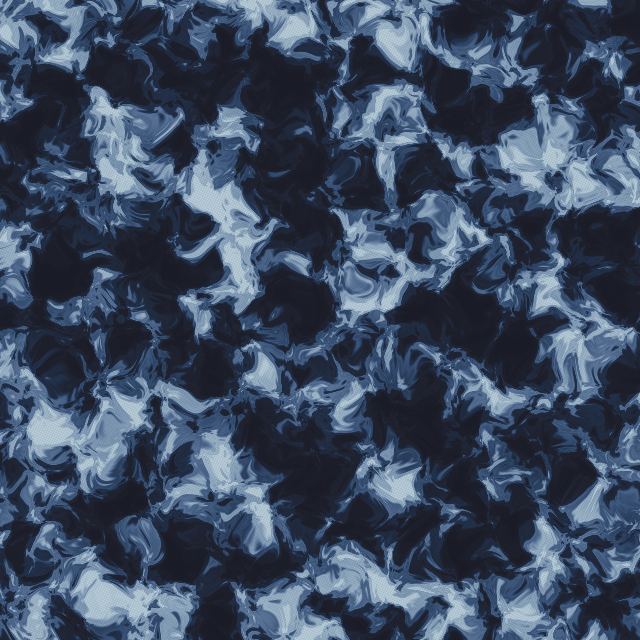
Write a WebGL 1 fragment shader that draws this texture.

```glsl
precision highp float;
// Indigo marbled cloth: torn pale clouds and thin filaments on near-black navy.
// Warped gradient noise and ridged noise are summed, folded into contour rims,
// turned into an area rank and coloured by a ramp; a faint weave lies on top.
uniform vec2 u_resolution;

const float TAU = 6.2831853;
const float NOISE_DEVIATION = 0.216;
const float GAIN = 0.63;

const vec3 INK = vec3(0.10, 0.105, 0.15);
const vec3 NIGHT = vec3(0.12, 0.13, 0.18);
const vec3 NAVY = vec3(0.13, 0.19, 0.29);
const vec3 DENIM = vec3(0.21, 0.31, 0.45);
const vec3 STEEL = vec3(0.35, 0.45, 0.59);
const vec3 MIST = vec3(0.50, 0.60, 0.70);
const vec3 ICE = vec3(0.69, 0.77, 0.82);

// Unit gradient at a lattice corner
vec2 cornerGradient(vec2 cell) {
  float angle = TAU * fract(sin(dot(cell, vec2(127.1, 311.7))) * 43758.55);
  return vec2(cos(angle), sin(angle));
}

float gradientNoise(vec2 p) {
  vec2 cell = floor(p);
  vec2 f = p - cell;
  vec2 fade = f * f * f * (f * (f * 6.0 - 15.0) + 10.0);
  vec2 right = vec2(1.0, 0.0);
  vec2 up = vec2(0.0, 1.0);
  float a = dot(cornerGradient(cell), f);
  float b = dot(cornerGradient(cell + right), f - right);
  float c = dot(cornerGradient(cell + up), f - up);
  float d = dot(cornerGradient(cell + 1.0), f - 1.0);
  return mix(mix(a, b, fade.x), mix(c, d, fade.x), fade.y);
}

vec2 nextOctave(vec2 p) {
  return mat2(1.6, 1.2, -1.2, 1.6) * p + vec2(17.3, 9.1);
}

// Soft layered clouds, scaled to unit deviation
float clouds(vec2 p) {
  float sum = 0.0;
  float weight = 1.0;
  float power = 0.0;
  for (int i = 0; i < 5; i++) {
    sum += weight * gradientNoise(p);
    power += weight * weight;
    weight *= GAIN;
    p = nextOctave(p);
  }
  return sum / (NOISE_DEVIATION * sqrt(power));
}

// Creased bright filaments, scaled to zero mean and unit deviation
float filaments(vec2 p) {
  float sum = 0.0;
  float weight = 1.0;
  float power = 0.0;
  for (int i = 0; i < 4; i++) {
    sum += weight * (0.8 * NOISE_DEVIATION - abs(gradientNoise(p)));
    power += weight * weight;
    weight *= GAIN;
    p = nextOctave(p);
  }
  return sum / (0.6 * NOISE_DEVIATION * sqrt(power));
}

vec2 warp(vec2 p, float frequency, float amount) {
  vec2 q = p * frequency;
  vec2 shift = vec2(gradientNoise(q + 31.7), gradientNoise(q + vec2(74.2, 11.9)));
  return p + amount * shift;
}

// Share of a unit normal distribution lying below x
float areaRank(float x) {
  return 1.0 / (1.0 + exp(-1.702 * x));
}

vec3 blend(vec3 base, vec3 next, float from, float to, float rank) {
  return mix(base, next, clamp((rank - from) / (to - from), 0.0, 1.0));
}

vec3 indigoRamp(float rank) {
  vec3 color = blend(INK, NIGHT, 0.0, 0.22, rank);
  color = blend(color, NAVY, 0.27, 0.45, rank);
  color = blend(color, DENIM, 0.53, 0.66, rank);
  color = blend(color, STEEL, 0.66, 0.78, rank);
  color = blend(color, MIST, 0.78, 0.89, rank);
  return blend(color, ICE, 0.89, 0.975, rank);
}

// Crossing threads, faded where pixels are too coarse to hold them
float weave(vec2 p, float threads, float pixels) {
  vec2 thread = TAU * threads * vec2(p.x + 0.35 * p.y, p.y - 0.35 * p.x);
  float visible = smoothstep(2.0, 3.0, pixels / threads);
  return visible * sin(thread.x) * sin(thread.y);
}

void main() {
  float pixels = min(u_resolution.x, u_resolution.y);
  vec2 p = gl_FragCoord.xy / pixels;

  // Curl the cloth pattern at a broad and a fine scale
  vec2 curled = warp(warp(p, 14.0, 0.038), 38.0, 0.016);

  // Clouds joined by filaments, then folded into rims
  float tone = 0.82 * clouds(curled * 7.5) + 0.57 * filaments(curled * 13.0 + 40.0);
  float phase = 4.0 * gradientNoise(p * 9.0 + 90.0);
  tone += 0.24 * sin(7.0 * tone + phase);

  vec3 color = indigoRamp(areaRank(tone));
  color *= 1.0 + 0.06 * weave(p, 190.0, pixels);
  gl_FragColor = vec4(color, 1.0);
}
```
